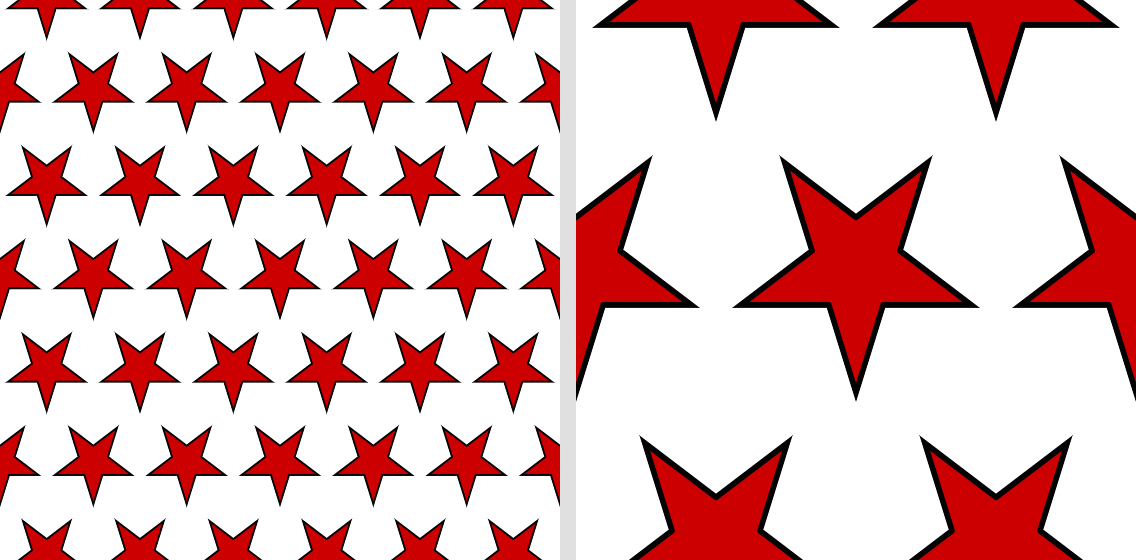
Left: the whole. Right: its middle third, enlarged.
Give the GLSL for this pattern, as a WebGL 1 fragment shader.

```glsl
precision highp float;
// Staggered rows of red, black-outlined five-pointed stars, point down, on white.

uniform vec2 u_resolution;

const float PI = 3.14159265;

// Signed distance to a point-down star: mitred outside its tips, round inside its notches.
float starDistance(vec2 p, float radius) {
  // Fold the plane into half of one arm, with the tip on the x axis.
  float angle = atan(p.x, -p.y);
  angle = abs(mod(angle + PI / 5.0, PI * 0.4) - PI / 5.0);
  vec2 q = length(p) * vec2(cos(angle), sin(angle));

  vec2 tip = vec2(radius, 0.0);
  vec2 notch = 0.382 * radius * vec2(cos(PI / 5.0), sin(PI / 5.0));
  vec2 along = normalize(notch - tip);
  float d = dot(q - tip, vec2(along.y, -along.x));
  float overshoot = max(dot(q - notch, along), 0.0);
  return d < 0.0 ? -length(vec2(d, overshoot)) : d;
}

void main() {
  // Six columns by six rows, with even rows shifted by half a cell.
  vec2 grid = 6.0 * gl_FragCoord.xy / u_resolution;
  float pixel = 6.0 / min(u_resolution.x, u_resolution.y);
  grid.y += 0.449;
  float row = floor(grid.y);
  grid.x += 0.5 * mod(row, 2.0);
  vec2 p = fract(grid) - 0.5;

  // The stars are slightly narrower than they are tall.
  p.x /= 0.955;
  float d = starDistance(p, 0.453);

  // Ink covers the outline and the fill; red then covers the inside.
  float halfLine = 0.0105;
  float ink = 1.0 - smoothstep(-0.6 * pixel, 0.6 * pixel, d - halfLine);
  float fill = 1.0 - smoothstep(-0.6 * pixel, 0.6 * pixel, d + halfLine);
  vec3 color = mix(vec3(1.0), vec3(0.01), ink);
  color = mix(color, vec3(0.8, 0.0, 0.0), fill);
  gl_FragColor = vec4(color, 1.0);
}
```
